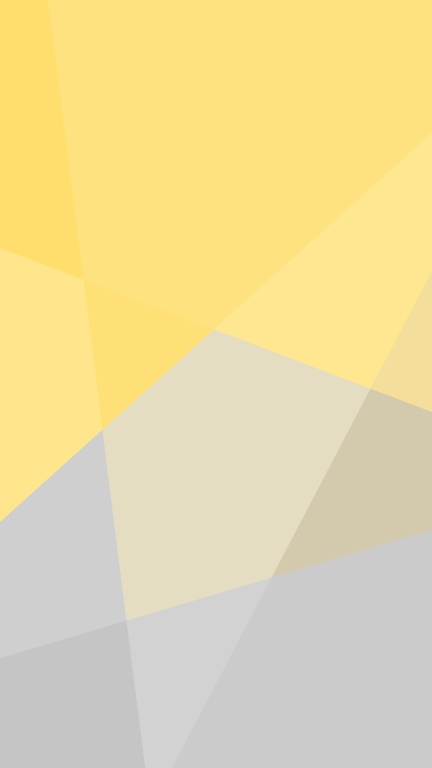
Give the GLSL for this background, as a WebGL 2 fragment shader.

```glsl
#version 300 es
precision highp float;
// Draws flat yellow, sand and grey facets cut by five straight lines across a tall canvas.

uniform vec2 u_resolution;
out vec4 outColor;

// Cutting lines: start point in xy, end point in zw, as fractions of the canvas
const vec4 STEEP_LINE   = vec4(0.111, 1.000, 0.336, 0.000);
const vec4 FALLING_LINE = vec4(0.000, 0.677, 1.000, 0.4635);
const vec4 RISING_LINE  = vec4(0.000, 0.3203, 1.000, 0.827);
const vec4 SHADOW_LINE  = vec4(0.398, 0.000, 1.000, 0.647);
const vec4 GROUND_LINE  = vec4(0.000, 0.143, 1.000, 0.310);

// Yellow facets
const vec3 GOLD         = vec3(1.000, 0.871, 0.427);
const vec3 YELLOW       = vec3(1.000, 0.886, 0.502);
const vec3 LEMON        = vec3(1.000, 0.902, 0.549);
const vec3 AMBER        = vec3(1.000, 0.878, 0.463);
const vec3 CREAM        = vec3(1.000, 0.902, 0.569);
const vec3 CREAM_SHADE  = vec3(0.953, 0.871, 0.608);

// Sand and grey facets
const vec3 SAND         = vec3(0.894, 0.867, 0.757);
const vec3 SAND_SHADE   = vec3(0.827, 0.792, 0.678);
const vec3 SILVER       = vec3(0.812);
const vec3 DARK_GREY    = vec3(0.773);
const vec3 LIGHT_GREY   = vec3(0.824);
const vec3 GREY         = vec3(0.798);

// Smoothed coverage of the half plane to the left of a directed line
float leftOf(vec2 p, vec4 line) {
    vec2 direction = line.zw - line.xy;
    vec2 offset = p - line.xy;
    float side = direction.x * offset.y - direction.y * offset.x;
    // One pixel of change in the side value, measured across the line
    float pixel = length(vec2(direction.y, direction.x) / u_resolution);
    return clamp(side / pixel + 0.5, 0.0, 1.0);
}

void main() {
    vec2 p = gl_FragCoord.xy / u_resolution;

    float rightOfSteep = leftOf(p, STEEP_LINE);
    float aboveFalling = leftOf(p, FALLING_LINE);
    float aboveRising  = leftOf(p, RISING_LINE);
    float leftOfShadow = leftOf(p, SHADOW_LINE);
    float aboveGround  = leftOf(p, GROUND_LINE);

    // Upper fan: yellows above the rising line
    vec3 upperLeft  = mix(LEMON, GOLD, aboveFalling);
    vec3 upperRight = mix(AMBER, YELLOW, aboveFalling);
    vec3 upper = mix(upperLeft, upperRight, rightOfSteep);

    // Lower right: cream, sand and grey bands crossed by the shadow line
    vec3 cream = mix(CREAM_SHADE, CREAM, leftOfShadow);
    vec3 sand  = mix(SAND_SHADE, SAND, leftOfShadow);
    vec3 grey  = mix(GREY, LIGHT_GREY, leftOfShadow);
    vec3 lowerRight = mix(mix(grey, sand, aboveGround), cream, aboveFalling);

    // Lower left: two greys split by the ground line
    vec3 lowerLeft = mix(DARK_GREY, SILVER, aboveGround);
    vec3 lower = mix(lowerLeft, lowerRight, rightOfSteep);

    outColor = vec4(mix(lower, upper, aboveRising), 1.0);
}
```
